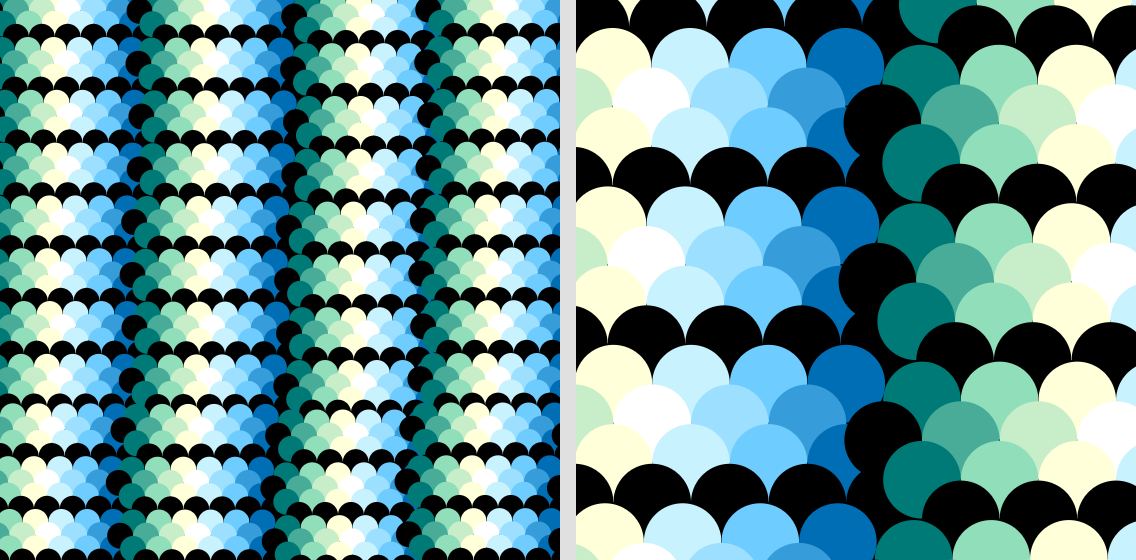
Left: the whole. Right: its middle third, enlarged.
A WebGL 1 fragment shader for this pattern:

```glsl
precision highp float;
// Overlapping round scales in drifting columns, each block shading from teal through white to blue.

uniform vec2 u_resolution;

const float RADIUS = 0.0231;       // scale radius, also half the gap between scales
const float ROW_STEP = 0.0236;     // height from one row of scales to the next
const float BLOCK_STEP = 0.0943;   // height of a block of four rows
const vec3 BLACK = vec3(0.0);

// Upper left anchor of each column of blocks.
vec2 columnAnchor(float column) {
  if (column < 0.5) return vec2(-0.0130, 0.0185);
  if (column < 1.5) return vec2(0.2539, 0.0195);
  if (column < 2.5) return vec2(0.5300, 0.0295);
  if (column < 3.5) return vec2(0.7695, 0.0170);
  return vec2(1.0417, 0.0286);
}

// Sideways wander and small vertical slip shared by all blocks of one level.
vec2 blockDrift(float level) {
  float sway = 0.0059 * cos(1.5 * (level - 2.4)) - 0.0039 * cos(0.66 * (level - 0.5));
  float slip = -0.0059 * step(7.5, level);
  return vec2(0.0042 - 0.0042 * level + sway, level * BLOCK_STEP + slip);
}

// Colour across a block, with one step per half scale.
vec3 blockRamp(float slot) {
  vec3 teal = vec3(0.0, 0.48, 0.465);
  vec3 mint = vec3(0.57, 0.87, 0.73);
  vec3 cream = vec3(1.0, 1.0, 0.85);
  vec3 white = vec3(1.0);
  vec3 pale = vec3(0.79, 0.95, 1.0);
  vec3 sky = vec3(0.43, 0.80, 1.0);
  vec3 deep = vec3(0.0, 0.43, 0.71);
  if (slot < 3.0) return mix(teal, mint, (slot - 1.0) * 0.5);
  if (slot < 5.0) return mix(mint, cream, (slot - 3.0) * 0.5);
  if (slot < 6.0) return mix(cream, white, slot - 5.0);
  if (slot < 7.0) return mix(white, pale, slot - 6.0);
  if (slot < 9.0) return mix(pale, sky, (slot - 7.0) * 0.5);
  return mix(sky, deep, (slot - 9.0) * 0.5);
}

// Rows 0 to 2 are coloured, row 3 is black; the second row starts with a black scale.
vec3 scaleColor(float slot, float row) {
  if (row > 2.5 || slot < 0.5) return BLACK;
  return blockRamp(slot);
}

// Nearest scale centre in a row, counted in half scales and kept inside the block.
float nearestSlot(float x, float row) {
  float odd = 1.0 - mod(row, 2.0);
  float slot = 2.0 * floor((x / RADIUS - odd) * 0.5 + 0.5) + odd;
  float first = row > 2.5 ? 2.0 : (row > 0.5 && row < 1.5 ? 0.0 : 1.0);
  float last = row > 2.5 ? 12.0 : (odd > 0.5 ? 11.0 : 10.0);
  return clamp(slot, first, last);
}

float discCoverage(vec2 offset, float radius, float pixel) {
  return clamp(0.5 - (length(offset) - radius) / pixel, 0.0, 1.0);
}

// Paints the four rows of a block from top to bottom.
vec3 paintBlock(vec3 under, vec2 local, float pixel) {
  vec3 color = under;
  for (int i = 0; i < 4; i++) {
    float row = float(i);
    float slot = nearestSlot(local.x, row);
    vec2 center = vec2(slot * RADIUS, (row - 1.0) * ROW_STEP);
    float cover = discCoverage(local - center, RADIUS, pixel);
    color = mix(color, scaleColor(slot, row), cover);
  }
  return color;
}

void main() {
  float pixel = 1.0 / u_resolution.y;
  vec2 point = gl_FragCoord.xy * pixel;
  point.y = 1.0 - point.y;   // rows are counted downwards

  // Later columns and lower blocks lie on top.
  vec3 color = BLACK;
  for (int c = 0; c < 5; c++) {
    vec2 local = point - columnAnchor(float(c));
    float level = floor(local.y / BLOCK_STEP);
    for (int n = 0; n < 2; n++) {
      color = paintBlock(color, local - blockDrift(level + float(n)), pixel);
    }
  }
  gl_FragColor = vec4(color, 1.0);
}
```
